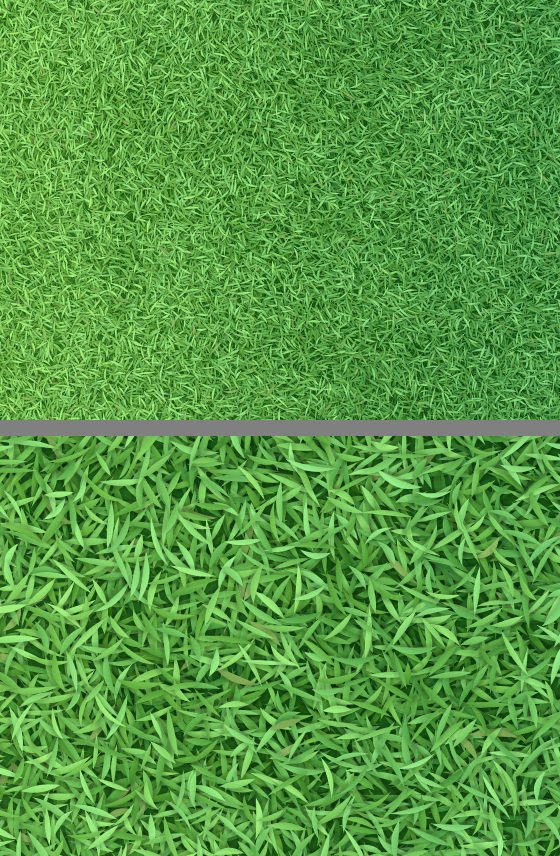
Top, the full canvas; bottom, a detail of the centre.
A Shadertoy shader for this texture:

```glsl
// A mown lawn from above: short, tangled blades, sunny on the left and cooler on the right.

vec3 hash3(vec3 p) {
    p = fract(p * vec3(0.1031, 0.1030, 0.0973));
    p += dot(p, p.yxz + 33.33);
    return fract((p.xxy + p.yxx) * p.zyx);
}

// Layered sines for soft clumps, roughly -1 to 1
float clumps(vec2 p) {
    float sum = 0.0, weight = 0.5;
    for (int i = 0; i < 4; i++) {
        p = mat2(0.8, 0.6, -0.6, 0.8) * p + 1.7;
        sum += weight * sin(p.x + 1.3 * sin(p.y * 0.8)) * cos(p.y + sin(p.x * 0.7));
        p *= 1.8;
        weight *= 0.65;
    }
    return sum;
}

// Deep shade to sunlit green
vec3 grassColor(float tone) {
    vec3 shade = vec3(0.09, 0.34, 0.07);
    vec3 body = vec3(0.33, 0.64, 0.24);
    vec3 sunlit = vec3(0.56, 0.89, 0.47);
    return tone < 0.5 ? mix(shade, body, max(tone, 0.0) * 2.0)
                      : mix(body, sunlit, min(tone, 1.1) * 2.0 - 1.0);
}

void mainImage(out vec4 fragColor, in vec2 fragCoord) {
    vec2 p = fragCoord / iResolution.y;
    float pixel = 1.0 / iResolution.y;
    float across = fragCoord.x / iResolution.x;

    // Broad light and clump variation
    float light = mix(0.15, -0.07, smoothstep(0.0, 0.8, across));
    light += 0.09 * clumps(p * 14.0) + 0.05 * clumps(p * 4.0 + 7.0);
    float lean = 0.7 + 1.1 * clumps(p * 2.5 + 3.0);

    vec3 color = grassColor(0.05 + light);
    const int LAYERS = 14;
    const float CELL = 0.026;

    // Scatter one blade per cell, from the thatch up to the tips
    for (int layer = 0; layer < LAYERS; layer++) {
        float depth = float(layer) / float(LAYERS - 1);
        vec2 grid = p / CELL + vec2(0.37, 0.71) * float(layer);
        vec2 home = floor(grid);

        for (int k = 0; k < 9; k++) {
            vec2 id = home + vec2(k % 3 - 1, k / 3 - 1);
            vec3 place = hash3(vec3(id + 50.0, float(layer) * 7.0 + 1.0));
            vec3 look = hash3(vec3(id + 90.0, float(layer) * 5.0 + 131.0));

            // Blade frame: u runs from root to tip, v across
            vec2 q = (grid - id - place.xy) * CELL;
            float angle = lean + (place.z - 0.5) * 5.6;
            vec2 dir = vec2(cos(angle), sin(angle));
            float u = dot(q, dir) / mix(0.011, 0.021, look.x);
            float bend = (look.y - 0.5) * 0.007;
            float v = dot(q, vec2(-dir.y, dir.x)) - bend * (1.0 - u * u);
            float halfWidth = mix(0.0017, 0.0029, look.z) * (1.0 - u * u);

            // Soft shadow below, then the blade with one brighter side
            float shadow = smoothstep(0.004, 0.0, abs(v + 0.001) - halfWidth);
            color *= 1.0 - 0.13 * shadow * smoothstep(1.1, 0.7, abs(u));

            float cover = clamp((halfWidth - abs(v)) / pixel + 0.5, 0.0, 1.0);
            float chance = fract(look.x * 17.0 + look.y * 31.0);
            float tone = 0.25 + 0.58 * depth + 0.52 * (chance - 0.5) + light;
            tone += 0.08 * u + 0.06 * clamp(v / 0.002, -1.0, 1.0);

            // Cool or yellowish tint, with rare straw
            float cool = across - 0.55 + 0.7 * (look.y - 0.5);
            vec3 blade = grassColor(tone) + vec3(-0.05, -0.01, 0.08) * cool;
            blade = mix(blade, vec3(0.55, 0.66, 0.36), 0.7 * step(0.988, look.z));
            color = mix(color, blade, cover);
        }
    }

    fragColor = vec4(clamp(color, 0.0, 1.0), 1.0);
}
```
